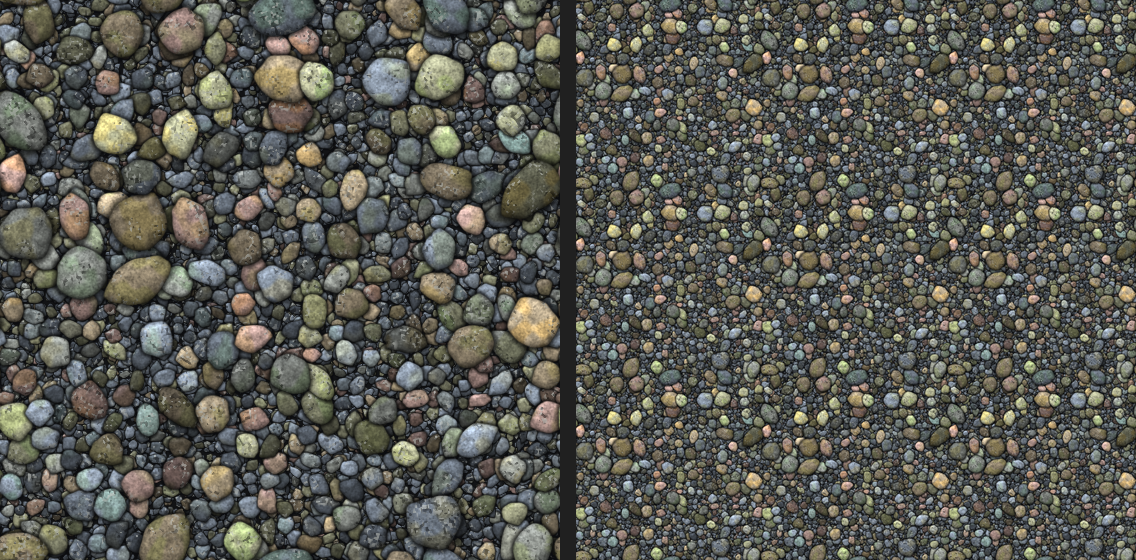
Left: one tile. Right: repeated 3 by 3.
Give the GLSL for this texture, as a Shadertoy shader.

```glsl
// Wet beach shingle: dark slate grit under ever larger, paler, rounder pebbles.
// Each layer is a wrapped grid of jittered rounded polygons, painted small to
// large with contact shadows, soft light, mineral grain and pale crust.

vec3 hash(vec2 p, float seed) {
    vec3 h = fract(vec3(p, seed) * vec3(.1031, .1030, .0973));
    h += dot(h, h.yxz + 33.33);
    return fract((h.xxy + h.yxx) * h.zyx);
}

float noise(vec2 p) {
    vec2 i = floor(p), f = fract(p);
    f = f * f * (3. - 2. * f);
    return mix(mix(hash(i, 3.).x, hash(i + vec2(1, 0), 3.).x, f.x),
               mix(hash(i + vec2(0, 1), 3.).x, hash(i + 1., 3.).x, f.x), f.y);
}

float fbm(vec2 p) {
    float sum = 0., amp = .5;
    for (int i = 0; i < 4; i++) {
        sum += amp * noise(p);
        p = mat2(1.6, 1.2, -1.2, 1.6) * p + 7.3;
        amp *= .58;
    }
    return sum / 1.06;
}

// Rounded polygon: outward direction in xy, distance in z (1 on the outline)
vec3 pebbleShape(vec2 q, vec2 id, float seed, float roundness) {
    vec2 outward = vec2(0);
    float total = 1e-6;
    for (float i = 0.; i < 6.; i++) {
        vec3 h = hash(id, seed + 11. + i);
        float angle = (i + .7 * h.x) * 1.0472;
        vec2 side = vec2(cos(angle), sin(angle));
        float w = pow(max(dot(q, side) / mix(.74, 1., h.y), 0.), 9.);
        outward += side * w;
        total += w;
    }
    float polygon = pow(total, 1. / 9.);
    float radius = length(q);
    vec2 direction = mix(outward / total, q / max(radius, .001), roundness);
    return vec3(direction, mix(polygon, radius * 1.04, roundness));
}

vec3 pebbleTint(vec3 pick, float big) {
    vec3 slate = vec3(.92, 1., 1.1);
    if (pick.x > mix(.3, .82, big)) return slate;
    return pick.y < .36 ? vec3(1.04, 1.05, .86)    // olive
         : pick.y < .58 ? vec3(1., 1.03, .99)      // grey
         : pick.y < .84 ? vec3(1.12, 1.02, .85)    // tan
         : vec3(1.16, .97, .92);                   // rose
}

void paintLayer(inout vec3 col, vec2 uv, float cells, float share, float big) {
    vec2 grid = uv * cells;
    for (float y = -1.; y <= 1.; y++)
    for (float x = -1.; x <= 1.; x++) {
        vec2 cell = floor(grid) + vec2(x, y);
        vec2 id = mod(cell, cells);
        vec3 place = hash(id, cells);
        if (place.z > share) continue;
        vec3 form = hash(id, cells + 5.3), pick = hash(id, cells + 8.7);

        // Local frame: rotated, scaled and stretched
        vec2 d = grid - cell - .2 - .6 * place.xy;
        float angle = 6.2832 * form.z;
        mat2 turn = mat2(cos(angle), -sin(angle), sin(angle), cos(angle));
        float size = mix(.38, .6, form.x);
        float stretch = sqrt(mix(1.05, 1.7, form.y * form.y));
        vec2 local = turn * d;
        vec2 q = local / size * vec2(1. / stretch, stretch);
        if (dot(q, q) > 2.2) continue;

        vec3 shape = pebbleShape(q, id, cells, mix(.08, .5, big * pick.z + .3 * big));
        float r = shape.z + .1 * (noise(q * 2.6 + 40. * pick.xy) - .5);
        col *= mix(1., .3, smoothstep(1.28, .96, r));
        float edge = 1.1 * cells / (iResolution.y * size);
        float cover = smoothstep(1. + edge, 1. - edge, r);
        if (cover <= 0.) continue;

        // Mineral grain, blotches and pale crust, in canvas units
        vec2 t = local / cells + 3. * pick.yz;
        float grain = fbm(t * 85.);
        float fine = noise(t * 330.);
        float tone = mix(.33, .53, big) * mix(.58, 1.36, hash(id, cells + 2.1).x);
        vec3 stone = tone * pebbleTint(pick, big);
        stone *= .55 + .64 * grain + .28 * fine;
        vec3 stain = mix(vec3(1.12, 1.02, .82), vec3(.92, 1.04, .9), pick.z);
        stone *= mix(vec3(1), stain, big * smoothstep(.4, .7, noise(t * 38. + 9.)));
        float patches = smoothstep(.42, .7, noise(t * 48. + 21.) + .25 * (form.z - .5));
        float crust = smoothstep(.6, .82, noise(t * 230. + 5.)) * patches;
        stone = mix(stone, vec3(.66, .67, .65), .62 * crust);
        float pits = smoothstep(.66, .85, noise(t * 190. + 31.));
        stone *= 1. - .4 * pits * patches;

        // Overcast light from above, darker rim, bluish wet sheen on facets
        float slope = smoothstep(.25, 1., r);
        float facing = dot(shape.xy, turn * vec2(-.35, .94));
        stone *= 1.02 + .3 * facing * slope - .5 * pow(min(r, 1.), 7.);
        float sheen = smoothstep(.35, .9, facing) * slope * (1. - slope * slope * .7);
        stone += vec3(.13, .15, .18) * sheen * (1. - .7 * big) * (.4 + fine);
        col = mix(col, stone, cover);
    }
}

void mainImage(out vec4 fragColor, in vec2 fragCoord) {
    vec2 uv = fragCoord / iResolution.xy;
    vec3 col = vec3(.07, .073, .082);
    paintLayer(col, uv, 74., 1., 0.);
    paintLayer(col, uv, 52., .95, .05);
    paintLayer(col, uv, 37., .85, .2);
    paintLayer(col, uv, 26., .62, .5);
    paintLayer(col, uv, 17., .4, .85);
    paintLayer(col, uv, 11., .26, 1.);
    col = max(col, vec3(.045, .048, .058));
    fragColor = vec4(col, 1);
}
```
